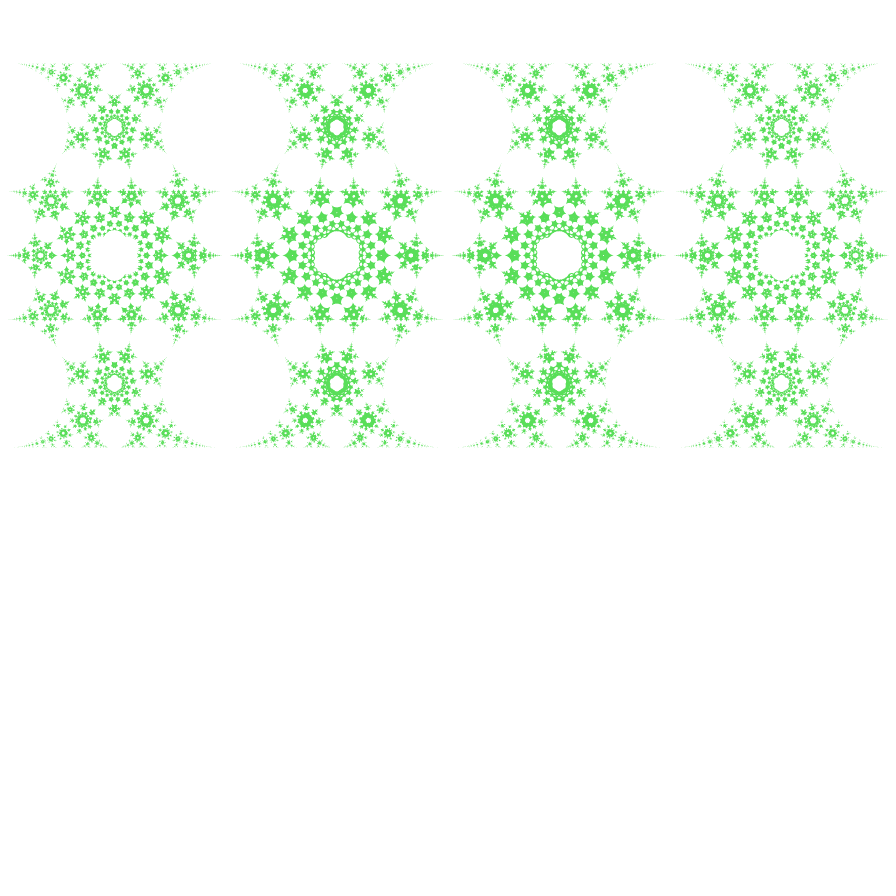
Reproduce this pattern procedurally as a WebGL 2 fragment shader.

```glsl
#version 300 es
precision highp float;

uniform vec2 u_resolution;
out vec4 outColor;

const float HEIGHT = 1.7320508; // band height, in repeats
const int SAMPLES = 3;

// 1 where a point stays in the band while being magnified, else 0
float limitSet(vec2 z, float magnification) {
  float stretch = 1.0;
  for (int i = 0; i < 10; i++) {
    if (z.y < 0.0 || z.y > HEIGHT) return 0.0;
    // Thin cusps stretch too fast and are left blank
    if (i > 4 && stretch > magnification) return step(stretch, 1500.0);

    // Fold into one cell, then into its lower half
    z.x -= floor(z.x + 0.5);
    if (z.y > 0.5 * HEIGHT) z = vec2(-z.x, HEIGHT - z.y);

    // Invert in the unit circle and lift
    float invSquare = 1.0 / max(dot(z, z), 1e-8);
    z = vec2(z.x, -z.y) * invSquare + vec2(0.0, HEIGHT);
    stretch *= invSquare;
  }
  return 0.0;
}

void main() {
  float side = min(u_resolution.x, u_resolution.y);
  float coverage = 0.0;

  // Average a grid of samples to smooth the edges
  for (int j = 0; j < SAMPLES; j++) {
    for (int i = 0; i < SAMPLES; i++) {
      vec2 offset = (vec2(i, j) + 0.5) / float(SAMPLES) - 0.5;
      vec2 p = (gl_FragCoord.xy + offset - 0.5 * u_resolution) / side * 4.03;
      // The lace thins out toward the sides
      float magnification = mix(42.0, 90.0, smoothstep(0.6, 2.0, abs(p.x)));
      coverage += limitSet(p, magnification);
    }
  }
  coverage /= float(SAMPLES * SAMPLES);

  vec3 paper = vec3(1.0);
  vec3 leafGreen = vec3(0.35, 0.87, 0.35);
  outColor = vec4(mix(paper, leafGreen, coverage), 1.0);
}
```
